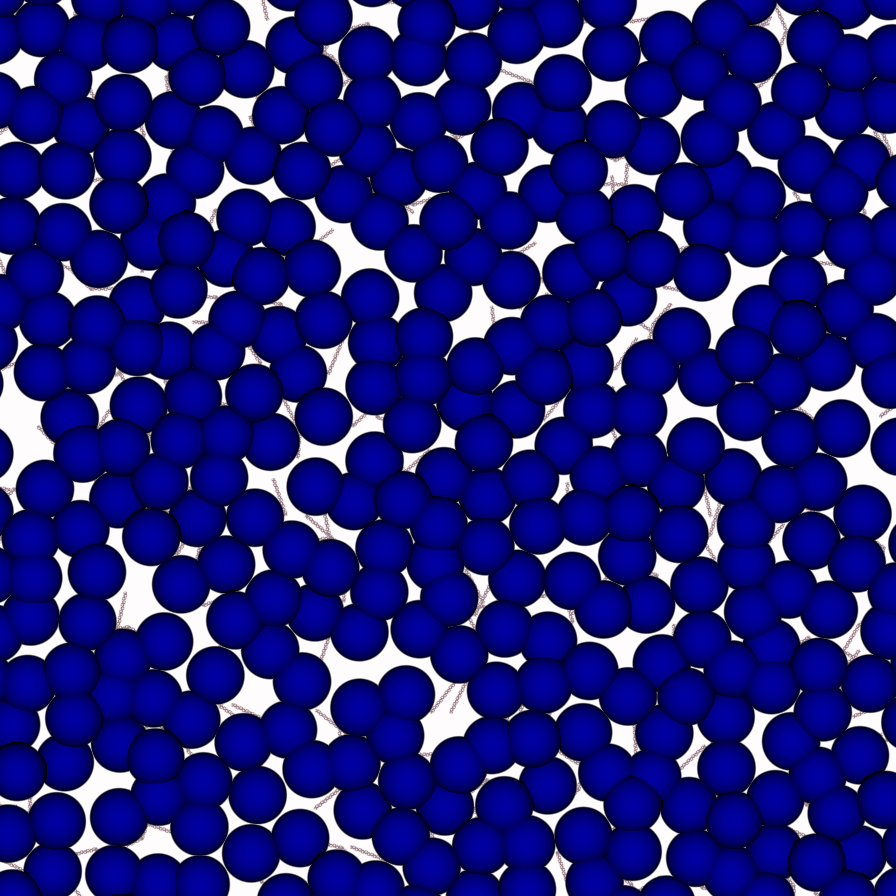
A WebGL 2 fragment shader for this pattern:

```glsl
#version 300 es
precision highp float;
// A crowded layer of shaded blue spheres on white, with thin beaded rods in the gaps.

uniform vec2 u_resolution;
out vec4 fragColor;

const float SPACING = 0.0602;
const float RADIUS = 0.0326;
const float ROD_LENGTH = 0.040;
const float BEAD_STEP = 0.0036;
const float TAU = 6.2831853;
const vec3 SPHERE_BLUE = vec3(0.0, 0.0, 0.63);
const vec3 PAPER = vec3(0.995, 0.988, 0.99);
const vec3 ROD_FILL = vec3(0.90, 0.86, 0.87);
const vec3 ROD_LINE = vec3(0.46, 0.33, 0.37);

vec3 hash3(vec2 id, float seed) {
    vec3 p = fract(vec3(id.xyx + seed) * vec3(0.1031, 0.1030, 0.0973));
    p += dot(p, p.yxz + 33.33);
    return fract((p.xxy + p.yzz) * p.zyx);
}

vec2 direction(float angle) {
    return vec2(cos(angle), sin(angle));
}

// Triangular lattice, turned so that its rows avoid the canvas axes.
mat2 latticeBasis(float spacing, float turn) {
    return spacing * mat2(direction(turn), direction(turn + TAU / 6.0));
}

// Lattice point displaced by slow waves and a random offset.
vec2 scatteredPoint(mat2 basis, vec2 id) {
    vec2 site = basis * id;
    vec2 wave = sin(site.yx * vec2(15.0, 12.0) + vec2(0.7, 2.1));
    vec3 rnd = hash3(id, 17.0);
    return site + SPACING * (0.20 * wave + 0.42 * sqrt(rnd.x) * direction(TAU * rnd.y));
}

// Pushes a point away from lattice neighbours that crowd it.
vec2 relaxedPoint(mat2 basis, vec2 id) {
    vec2 point = scatteredPoint(basis, id);
    vec2 push = vec2(0.0);
    for (int j = -1; j <= 1; j++) {
        for (int i = -1; i <= 1; i++) {
            if (i == j) continue;
            vec2 away = point - scatteredPoint(basis, id + vec2(i, j));
            float gap = max(length(away), 1e-4);
            push += away / gap * max(0.0, 0.95 * SPACING - gap);
        }
    }
    return point + 0.38 * push;
}

// Returns rod coverage in x and bead outline strength in y.
vec2 beadedRod(vec2 p, vec2 along, float rodLength, float px) {
    vec2 q = vec2(dot(p, along), dot(p, vec2(-along.y, along.x)));
    float nearest = clamp(q.x, 0.0, rodLength);
    float body = smoothstep(px, -px, length(q - vec2(nearest, 0.0)) - 0.0022);
    float index = floor(q.x / BEAD_STEP);
    float side = mod(index, 2.0) * 2.0 - 1.0;
    vec2 bead = q - vec2((index + 0.5) * BEAD_STEP, 0.0007 * side);
    float ring = abs(length(bead) - 0.0016) - 0.0003;
    return vec2(body, body * smoothstep(px, -0.5 * px, ring));
}

// Two rods that meet at a joint.
vec2 bentRod(vec2 p, float angle, float bend, float px) {
    vec2 first = beadedRod(p, direction(angle), ROD_LENGTH, px);
    vec2 second = beadedRod(p, direction(angle + bend), ROD_LENGTH * 0.7, px);
    return max(first, second);
}

bool isVacant(vec2 site, float chance) {
    float sparse = max(0.0, sin(site.x * 5.0 + 1.0) * sin(site.y * 6.0 + 0.4));
    return chance < 0.02 + 0.05 * sparse;
}

void main() {
    vec2 p = gl_FragCoord.xy / u_resolution.y;
    float px = 1.0 / u_resolution.y;
    mat2 basis = latticeBasis(SPACING, 0.37);
    vec2 home = round(inverse(basis) * p);

    vec3 sphereColor = vec3(0.0);
    float coverage = 0.0;
    float top = -1.0;
    vec2 rods = vec2(0.0);

    for (int j = -2; j <= 2; j++) {
        for (int i = -2; i <= 2; i++) {
            vec2 id = home + vec2(i, j);
            vec3 rnd = hash3(id, 71.0);
            if (isVacant(basis * id, rnd.x)) continue;
            vec2 offset = p - relaxedPoint(basis, id);

            // Rods start at the rim and run roughly around it.
            if (rnd.z < 0.8) {
                float angle = TAU * rnd.y;
                vec2 joint = direction(angle) * RADIUS * 1.06;
                float heading = angle + mix(0.7, 2.0, fract(rnd.z * 37.0));
                float bend = mix(1.6, 2.8, fract(rnd.y * 53.0));
                rods = max(rods, bentRod(offset - joint, heading, bend, px));
            }

            // The highest surface wins where spheres overlap.
            float dist = length(offset);
            float cover = smoothstep(px, -px, dist - RADIUS);
            if (cover > 0.0) {
                float facing = sqrt(max(0.0, 1.0 - dist * dist / (RADIUS * RADIUS)));
                float height = RADIUS * (facing + 0.9 * (fract(rnd.x * 91.0) - 0.5));
                float front = smoothstep(-px, px, height - top);
                sphereColor = mix(sphereColor, SPHERE_BLUE * facing, front * cover);
                top = max(top, height);
                coverage = max(coverage, cover);
            }
        }
    }

    vec3 backdrop = mix(PAPER, ROD_FILL, rods.x);
    backdrop = mix(backdrop, ROD_LINE, 0.75 * rods.y);
    fragColor = vec4(mix(backdrop, sphereColor, coverage), 1.0);
}
```
